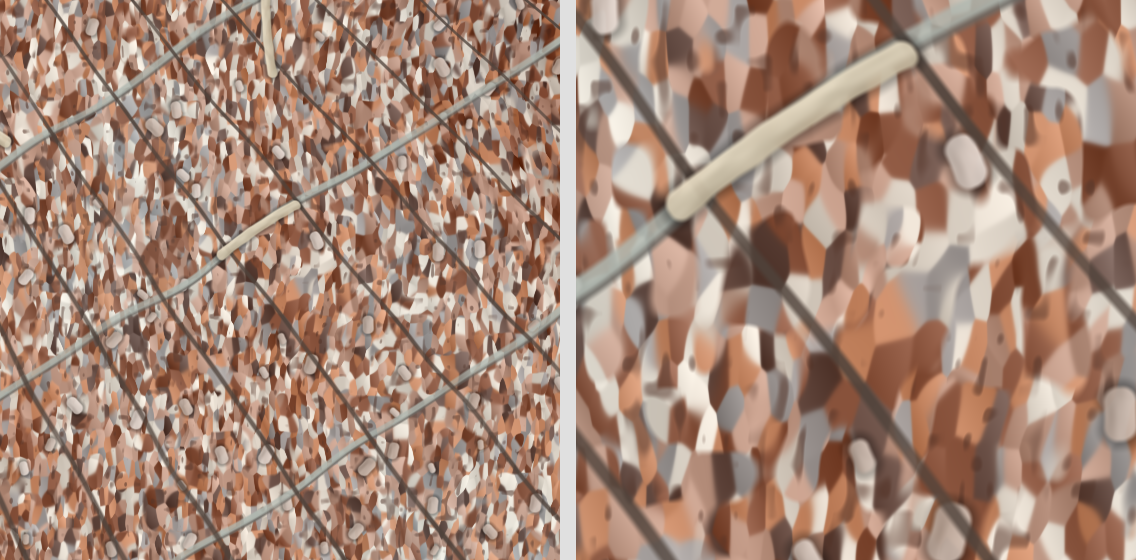
Left: the whole. Right: its middle third, enlarged.
A WebGL 2 fragment shader for this texture:

```glsl
#version 300 es
precision highp float;
// Shredded bark mulch with pale splinters under a slanted wire mesh.

uniform vec2 u_resolution;
out vec4 fragColor;

const vec3 MEAN_BARK = vec3(0.68, 0.55, 0.48);
const vec3 CREVICE = vec3(0.33, 0.22, 0.18);
const vec3 CREAM = vec3(0.84, 0.79, 0.69);
const vec3 DARK_WIRE = vec3(0.31, 0.26, 0.23);
const vec3 PALE_WIRE = vec3(0.69, 0.72, 0.69);
const vec3 WIRE_SHADE = vec3(0.42, 0.41, 0.39);

const vec3 BARK[6] = vec3[6](
    vec3(0.73, 0.59, 0.52), vec3(0.83, 0.78, 0.73), vec3(0.56, 0.38, 0.30),
    vec3(0.75, 0.54, 0.42), vec3(0.47, 0.37, 0.33), vec3(0.64, 0.60, 0.58));
const float BARK_LIMIT[6] = float[6](0.25, 0.46, 0.65, 0.80, 0.89, 1.0);

vec3 hash3(vec3 v) {
    v = fract(v * vec3(0.1031, 0.1030, 0.0973));
    v += dot(v, v.yxz + 33.33);
    return fract((v.xxy + v.yxx) * v.zyx);
}

float noise(vec2 p, float seed) {
    vec2 i = floor(p), f = fract(p);
    f = f * f * (3.0 - 2.0 * f);
    float a = hash3(vec3(i, seed)).x;
    float b = hash3(vec3(i + vec2(1, 0), seed)).x;
    float c = hash3(vec3(i + vec2(0, 1), seed)).x;
    float d = hash3(vec3(i + 1.0, seed)).x;
    return mix(mix(a, b, f.x), mix(c, d, f.x), f.y);
}

vec3 barkColor(float pick, float jitter) {
    int k = 0;
    while (k < 5 && pick > BARK_LIMIT[k]) k++;
    return MEAN_BARK + (BARK[k] - MEAN_BARK) * 1.3 + (jitter - 0.5) * 0.18;
}

// Soft cellular shreds, each sheared and shaded on its own.
vec3 shreds(vec2 p, vec2 size, float seed) {
    vec2 q = p / size, cell = floor(q);
    vec3 sum = vec3(0.0);
    float total = 0.0;
    for (int y = -1; y <= 1; y++)
    for (int x = -1; x <= 1; x++) {
        vec2 id = cell + vec2(x, y);
        vec3 place = hash3(vec3(id, seed));
        vec3 look = hash3(vec3(id, seed + 17.0));
        vec2 d = q - id - 0.5 - (place.xy - 0.5) * 0.9;
        d.x += d.y * (place.z - 0.5) * 0.9;
        float weight = exp(-14.0 * dot(d, d));
        sum += weight * (barkColor(look.x, look.y) + 0.16 * (look.z - 0.4) * (d.x + d.y));
        total += weight;
    }
    return sum / total;
}

// Rounded pieces scattered over the ground; spin is the range of directions.
vec3 scatter(vec3 ground, vec2 p, float pitch, float density, vec2 halfSize,
             float spin, vec3 tint, float seed) {
    vec2 cell = floor(p / pitch);
    for (int y = -1; y <= 1; y++)
    for (int x = -1; x <= 1; x++) {
        vec2 id = cell + vec2(x, y);
        vec3 place = hash3(vec3(id, seed));
        vec3 look = hash3(vec3(id, seed + 31.0));
        if (look.x > density) continue;
        float angle = (place.z - 0.5) * spin, c = cos(angle), s = sin(angle);
        vec2 d = mat2(c, -s, s, c) * (p - (id + 0.15 + 0.7 * place.xy) * pitch);
        vec2 extent = halfSize * (0.55 + 0.6 * look.y);
        float radius = 0.9 * min(extent.x, extent.y);
        d.x += 0.002 * (noise(d * 70.0, seed) - 0.5) + 0.6 * d.y * d.y;
        float edge = length(max(abs(d) - extent + radius, 0.0)) - radius;
        ground *= 1.0 - 0.3 * smoothstep(0.008, 0.0, edge);
        vec3 face = tint + (look.z - 0.5) * vec3(0.12, 0.15, 0.17);
        face += 0.08 * d.x / extent.x + 0.09 * (noise(d * vec2(190, 60), seed) - 0.5);
        ground = mix(ground, face, 0.9 * smoothstep(0.002, -0.002, edge));
    }
    return ground;
}

// Signed offset to the nearest line of a family whose spacing grows steadily.
float lineOffset(float v, float start, float spacing, float growth) {
    float root = sqrt(max(spacing * spacing + 4.0 * growth * (v - start), 0.0));
    float k = round((root - spacing) / (2.0 * growth));
    return v - (start + spacing * k + growth * k * k);
}

float band(float offset, float halfWidth, float blur) {
    return smoothstep(halfWidth + blur, halfWidth - blur, abs(offset));
}

void main() {
    vec2 p = gl_FragCoord.xy / u_resolution.y;

    // Ground: coarse and fine shreds with crevices and broad tone drift
    float drift = noise(p * 4.0, 3.0);
    vec2 q = p + vec2(0.05 * noise(p * 3.5, 5.0) + 0.006 * noise(p * 30.0, 6.0), 0.0);
    vec3 color = shreds(q, vec2(0.0105, 0.025), 11.0);
    float coarse = smoothstep(0.52, 0.66, noise(q / vec2(0.022, 0.035), 8.0));
    color = mix(color, shreds(q, vec2(0.018, 0.031), 23.0), coarse);
    float gap = smoothstep(0.7, 0.95, noise(q / vec2(0.008, 0.015), 9.0));
    color = mix(color, CREVICE, 0.55 * gap);
    color += (drift - 0.5) * vec3(0.03, 0.08, 0.10);
    color -= vec3(0.08, 0.09, 0.09) * smoothstep(1.35, 1.9, p.x + p.y);

    // Loose pale flakes
    color = scatter(color, p, 0.075, 0.22, vec2(0.010, 0.016), 1.8, vec3(0.80, 0.74, 0.70), 41.0);

    // Pale wires rising to the right, shaded along the lower side
    float down = 1.0 - p.y;
    float sway = 0.03 * (noise(p * 6.0, 51.0) - 0.5);
    float rise = 0.84 * lineOffset(down + 0.65 * p.x + sway, 0.29, 0.38, 0.04);
    float wear = 0.6 + 0.35 * noise(p * 22.0, 53.0);
    color = mix(color, WIRE_SHADE, wear * band(rise - 0.006, 0.0035, 0.0025));
    color = mix(color, PALE_WIRE, wear * band(rise, 0.0055, 0.0025));

    // Dark wires fanning down to the right
    float fan = (p.x - 0.57 * (down - 0.5)) / (1.0 + 0.4 * (down - 0.5));
    fan += 0.016 * (noise(p * 7.0, 57.0) - 0.5);
    float fall = 0.8 * lineOffset(fan, -0.05, 0.15, 0.006);
    float strength = 0.65 + 0.3 * noise(p * 18.0, 59.0);
    color = mix(color, DARK_WIRE, strength * band(fall, 0.0036, 0.0022));

    // A few long splinters lying on top
    color = scatter(color, p, 0.34, 0.4, vec2(0.010, 0.10), 6.2, CREAM, 67.0);

    fragColor = vec4(clamp(color, 0.0, 1.0), 1.0);
}
```
